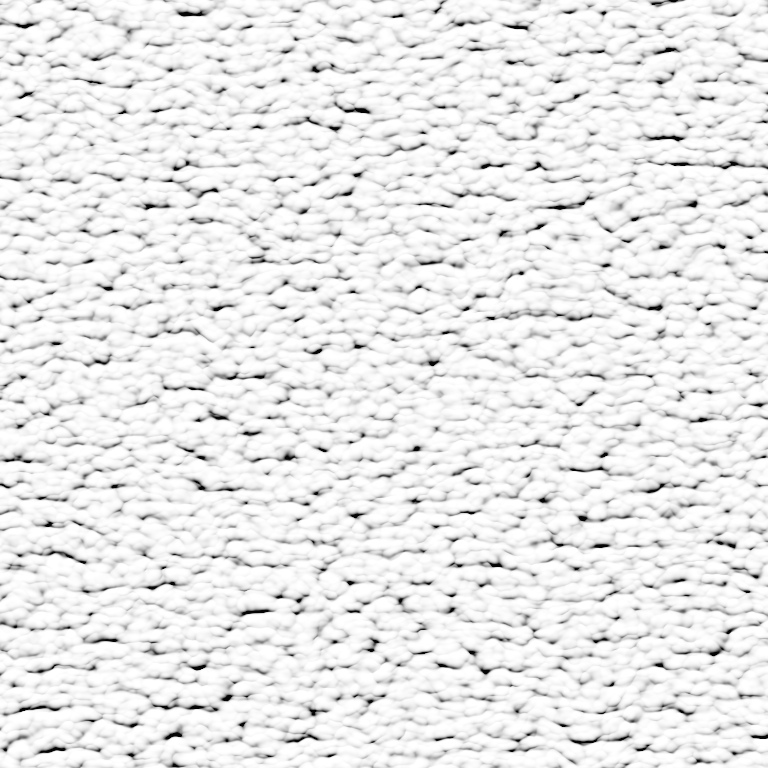
A Shadertoy shader for this texture:

```glsl
const vec2 COARSE_CELLS = vec2(35.0, 55.0);
const vec2 FINE_CELLS = vec2(76.0, 104.0);
const vec2 GRAIN_CELLS = vec2(140.0, 180.0);
const vec2 LIGHT_DIR = vec2(-0.15, 1.0);
const float PAPER_WHITE = 1.0;

// Integer hash: three values in 0..1 per cell
vec3 hash3(vec2 cell, float seed) {
    uvec3 v = uvec3(ivec3(cell, seed) + 4096);
    v = v * 1664525u + 1013904223u;
    v.x += v.y * v.z; v.y += v.z * v.x; v.z += v.x * v.y;
    v ^= v >> 16u;
    v.x += v.y * v.z; v.y += v.z * v.x; v.z += v.x * v.y;
    return vec3(v >> 8u) / 16777216.0;
}

// Smooth value noise, centred on zero
vec2 noise2(vec2 p, float seed) {
    vec2 cell = floor(p);
    vec2 f = fract(p);
    f = f * f * (3.0 - 2.0 * f);
    vec2 low = mix(hash3(cell, seed).xy, hash3(cell + vec2(1, 0), seed).xy, f.x);
    vec2 high = mix(hash3(cell + vec2(0, 1), seed).xy, hash3(cell + vec2(1, 1), seed).xy, f.x);
    return mix(low, high, f.y) - 0.5;
}

// Staggered round lumps with soft creases: slope in xy, depth below the tops in z
vec3 lumps(vec2 p, float seed, float jitter, float creaseSharpness, float sizeSpread) {
    vec2 cell = floor(p);
    vec3 sum = vec3(0.0);
    float total = 0.0;
    for (int y = -1; y <= 1; y++) {
        for (int x = -2; x <= 1; x++) {
            vec2 neighbour = cell + vec2(x, y);
            vec3 rnd = hash3(neighbour, seed);
            vec2 site = neighbour + mix(vec2(0.5), rnd.xy, jitter);
            site.x += 0.5 * mod(neighbour.y, 2.0);
            vec2 offset = p - site;
            float depth = dot(offset, offset) - sizeSpread * rnd.z;
            float weight = exp(-creaseSharpness * depth);
            sum += vec3(offset, depth) * weight;
            total += weight;
        }
    }
    return sum / total;
}

// Shade grows quickly on faces turned from the light and in deep pits
float shadeFromRelief(float awayFromLight) {
    return clamp(0.053 * exp(3.2 * awayFromLight) - 0.018, 0.0, 0.98);
}

void mainImage(out vec4 fragColor, in vec2 fragCoord) {
    vec2 uv = fragCoord / iResolution.y;

    // Bent rows and irregular outlines
    vec2 warped = uv + 0.012 * noise2(uv * 13.0, 7.0)
                     + 0.006 * noise2(uv * vec2(40.0, 50.0), 1.0)
                     + 0.0015 * noise2(uv * vec2(110.0, 140.0), 2.0);

    // Large lumps, small lumps and fine grain
    vec3 coarse = lumps(warped * COARSE_CELLS, 3.0, 0.7, 7.5, 0.12);
    vec3 fine = lumps(warped * FINE_CELLS, 4.0, 0.9, 7.0, 0.12);
    vec2 slope = coarse.xy + 0.5 * fine.xy + 0.2 * noise2(uv * GRAIN_CELLS, 5.0);
    float pitDepth = 0.9 * (coarse.z - 0.14) + 0.4 * (fine.z - 0.14);

    float shade = shadeFromRelief(pitDepth - dot(slope, LIGHT_DIR));
    fragColor = vec4(vec3(PAPER_WHITE - shade), 1.0);
}
```
